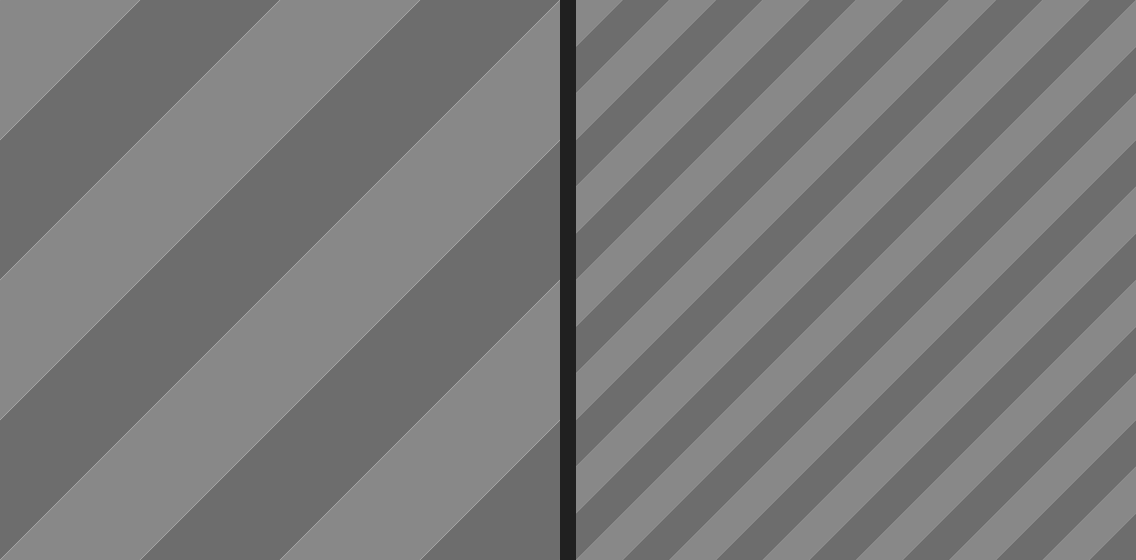
Left, the tile; right, the same tile 3 across and 3 down.
A WebGL 2 fragment shader for this pattern:

```glsl
#version 300 es
precision highp float;
// Wide diagonal stripes in two greys, with a pale hairline along every edge.

uniform vec2 u_resolution;
out vec4 fragColor;

// Signed distance, measured along x, to the nearest stripe edge: positive in the light stripes.
float stripeEdge(vec2 uv) {
    float phase = fract(2.0 * (uv.x - uv.y) + 0.25); // two repeats across and down
    return 0.5 * (0.25 - abs(phase - 0.5));
}

void main() {
    vec2 uv = gl_FragCoord.xy / u_resolution;
    float pixel = 1.0 / min(u_resolution.x, u_resolution.y);
    float edge = stripeEdge(uv);

    // Stripe fill
    vec3 darkGrey = vec3(0.427);
    vec3 lightGrey = vec3(0.533);
    vec3 color = mix(darkGrey, lightGrey, clamp(0.5 + edge / pixel, 0.0, 1.0));

    // Hairline, smoothed over one pixel
    float halfWidth = 0.001;
    float hairline = clamp(0.5 + (halfWidth - abs(edge)) / pixel, 0.0, 1.0);
    hairline *= min(1.0, 2.0 * halfWidth / pixel); // fades when thinner than a pixel
    color = mix(color, vec3(0.64), hairline);

    fragColor = vec4(color, 1.0);
}
```
